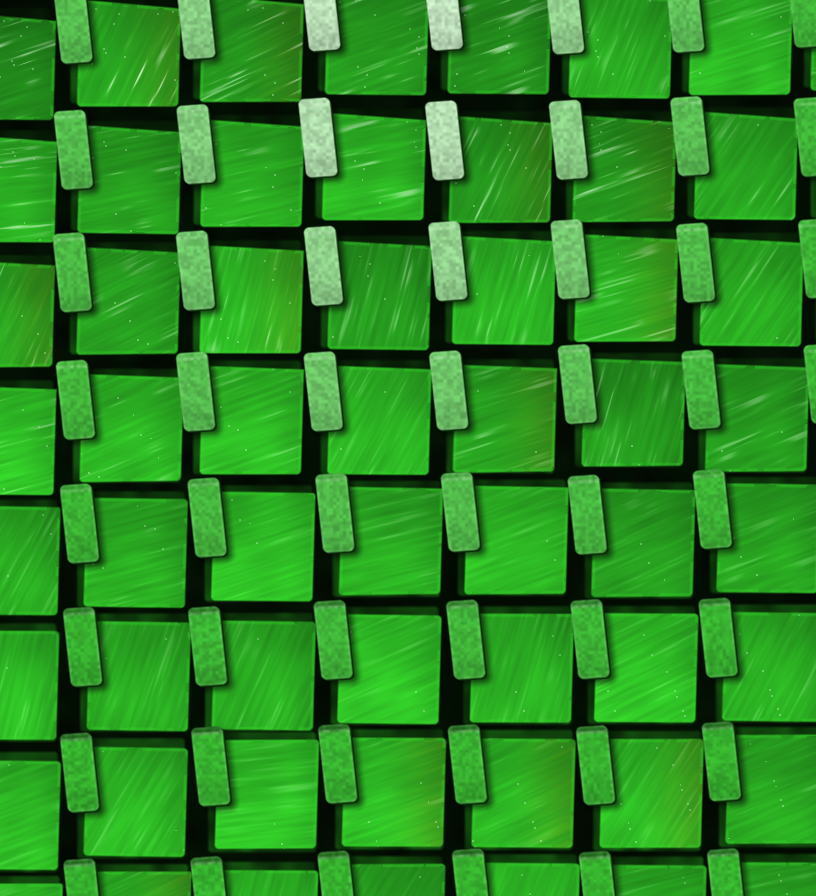
This pattern is drawn by a Shadertoy shader. Its source:

```glsl
const float ROWS = 7.157; // row pitches per canvas height
const vec3 GAP = vec3(0.012, 0.05, 0.012);
const vec3 SIDE = vec3(0.07, 0.29, 0.055);
const vec3 PAINT = vec3(0.175, 0.71, 0.14);
const vec3 OLIVE = vec3(0.33, 0.52, 0.08);
const vec3 GLARE = vec3(0.86, 0.94, 0.85);

float hash(vec2 p) {
    return fract(sin(dot(p, vec2(127.1, 311.7))) * 43758.5);
}

float noise(vec2 p) {
    vec2 i = floor(p), f = fract(p);
    f = f * f * (3.0 - 2.0 * f);
    return mix(mix(hash(i), hash(i + vec2(1, 0)), f.x),
               mix(hash(i + vec2(0, 1)), hash(i + vec2(1, 1)), f.x), f.y);
}

float roundBox(vec2 p, vec2 halfSize, float radius) {
    vec2 q = abs(p) - halfSize + radius;
    return length(max(q, 0.0)) + min(max(q.x, q.y), 0.0) - radius;
}

float cover(float d, float blur) {
    return smoothstep(blur, -blur, d);
}

// Upper left corner of a tab; id is (column, row), y runs down
vec2 anchor(vec2 id) {
    vec2 jitter = vec2(hash(id + 3.7), hash(id + 8.2)) - 0.5;
    float shift = 0.42 + 0.07 * smoothstep(3.0, 4.0, id.y);
    return vec2(shift + id.x * (0.98 + 0.0075 * id.y),
                id.y - 0.23 + 0.1 * pow(0.55, id.x)) + 0.05 * jitter;
}

// Brushed paint with grooves, glints and an occasional olive stain
vec3 brushedPaint(vec2 p, vec2 id) {
    float seed = hash(id + 1.3);
    float angle = (seed < 0.5 ? -0.28 : -1.15) + 0.35 * (hash(id + 5.1) - 0.5);
    vec2 dir = vec2(cos(angle), sin(angle));
    vec2 s = vec2(dot(p, dir), dot(p, vec2(-dir.y, dir.x))) + seed * 40.0;
    float groove = noise(s * vec2(2.0, 32.0));
    float fine = noise(s * vec2(5.0, 58.0));
    float upper = exp(-0.22 * id.y * id.y);
    float gloss = 0.16 + 0.3 * hash(id + 9.4) * step(id.y, 3.5)
                + 0.5 * upper * exp(-0.25 * max(id.x, 0.0));
    float tone = mix(0.8, 1.06, hash(id + 6.6)) - 0.1 * upper;
    tone *= 0.87 + 0.14 * groove + 0.08 * fine + 0.1 * noise(p * 4.0 + seed * 30.0);
    float stain = step(0.8, hash(id + 12.8)) * smoothstep(0.45, 1.0, p.x);
    vec3 c = mix(PAINT, OLIVE, 0.55 * stain * (0.4 + 0.6 * groove)) * tone;
    float glint = smoothstep(0.6, 0.95, 0.55 * groove + 0.5 * fine);
    glint *= smoothstep(0.3, 0.75, noise(s * vec2(4.0, 9.0) + 7.0));
    c = mix(c, GLARE, glint * gloss);
    return mix(c, GLARE, 0.35 * step(0.992, hash(floor(p * 65.0) + id * 17.0)));
}

vec3 drawBlock(vec3 col, vec2 p, vec2 id, float px) {
    float low = clamp(id.y / 6.0, 0.0, 1.0);
    // Recessed sides and top
    float body = roundBox(p - vec2(0.57, 0.52), vec2(0.43, 0.43 + 0.05 * low), 0.03);
    vec3 side = SIDE * mix(0.3, 1.0, max(low, smoothstep(0.2, 0.6, p.y)));
    side *= 0.5 + 0.7 * noise(p * vec2(9.0, 5.0) + id * 9.0);
    col = mix(col, side, cover(body, px + 0.01));
    // Front face with a sloping top edge
    vec2 q = vec2(p.x + 0.03 * (p.y - 0.5), p.y - 0.03 * (hash(id + 2.9) - 0.5) * p.x);
    float face = roundBox(q - vec2(0.61, 0.54), vec2(0.405, 0.435), 0.035);
    float top = 0.1 + 0.09 * p.x * max(1.0 - id.y / 5.0, 0.0);
    face = max(face, top - p.y);
    vec3 paint = brushedPaint(p, id);
    paint *= 0.9 + 0.16 * smoothstep(0.1, 0.8, p.y) - 0.1 * smoothstep(0.75, 1.05, p.x);
    float rim = smoothstep(-0.035, -0.015, face);
    paint = mix(paint, PAINT * 1.2, 0.35 * rim * step(0.35, noise(p * 14.0 + id)));
    return mix(col, paint, cover(face, px + 0.004));
}

vec3 drawTab(vec3 col, vec2 p, vec2 id, float px) {
    vec2 q = vec2(p.x - 0.11 * p.y, p.y + 0.07 * (p.x - 0.13)) - vec2(0.125, 0.315);
    vec2 halfSize = vec2(0.127, 0.315);
    // Soft shadow, then the dark thickness
    float shadow = roundBox(q - vec2(0.035, 0.035), halfSize, 0.05);
    col *= 1.0 - 0.72 * cover(shadow, 0.055);
    float edge = roundBox(q - vec2(0.012, 0.012), halfSize, 0.045);
    col = mix(col, SIDE * 0.55, cover(edge, px));
    // Lit front, brightest near the upper middle
    float tab = roundBox(q, halfSize, 0.045);
    float sheen = exp(-0.22 * pow(id.x - 2.6, 2.0) - 0.1 * id.y * id.y);
    float grain = noise(p * 38.0 + id * 23.0);
    vec3 paint = mix(PAINT * 0.98, GLARE, clamp(0.06 + 0.85 * sheen, 0.0, 1.0));
    paint *= 0.86 + 0.22 * grain - 0.1 * smoothstep(0.0, 0.3, q.y);
    float lid = smoothstep(-0.24, -0.28, q.y);
    float low = smoothstep(3.0, 6.0, id.y);
    paint *= 1.0 - 0.4 * lid * low;
    float lip = smoothstep(0.025, 0.0, abs(q.y + 0.265)) + 0.5 * smoothstep(-0.03, -0.01, tab);
    paint = mix(paint, GLARE, 0.3 * min(lip, 1.0) * (0.4 + 0.6 * grain));
    return mix(col, paint, cover(tab, px + 0.003));
}

void mainImage(out vec4 fragColor, in vec2 fragCoord) {
    vec2 p = vec2(fragCoord.x, iResolution.y - fragCoord.y) / iResolution.y * ROWS;
    float px = 0.8 * ROWS / iResolution.y;
    vec2 cell = floor(vec2((p.x - 0.45) / 1.0, p.y + 0.23));
    vec3 col = GAP * (0.6 + 0.8 * noise(p * 6.0));

    // Later neighbours overlap earlier ones
    for (int j = -1; j <= 1; j++) {
        for (int i = -1; i <= 1; i++) {
            vec2 id = cell + vec2(i, j);
            vec2 local = p - anchor(id);
            col = drawBlock(col, local, id, px);
            col = drawTab(col, local, id, px);
        }
    }
    fragColor = vec4(clamp(col, 0.0, 1.0), 1.0);
}
```
